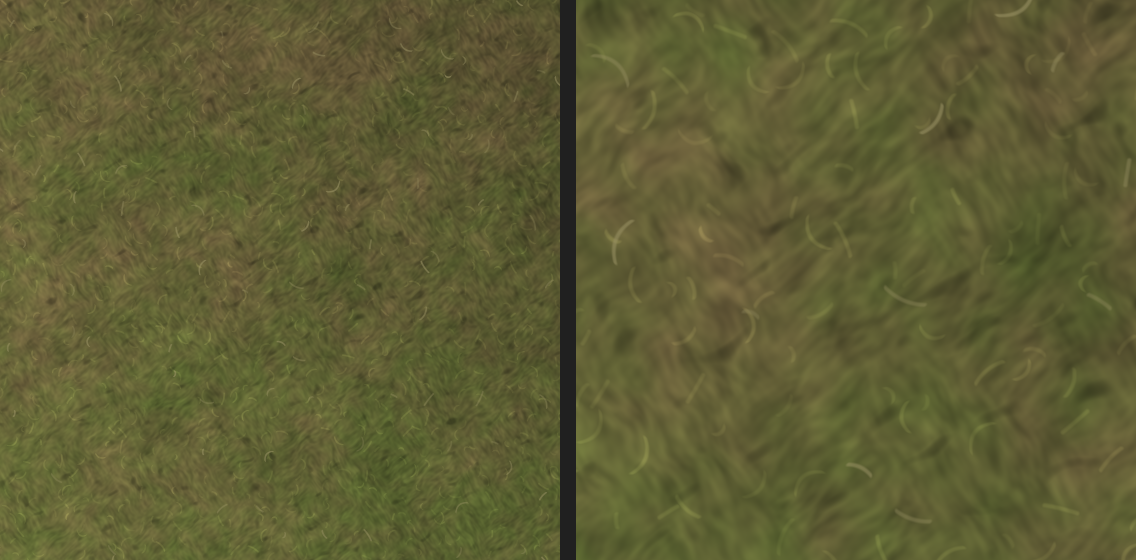
Left, the full canvas; right, a detail of the centre.
Write a Shadertoy shader that draws this texture.

```glsl
// Worn meadow turf: mottled green and dry grass with fine blades and scattered pale straw.

vec2 hash2(vec2 p) {
    vec3 q = fract(p.xyx * vec3(0.1031, 0.1030, 0.0973));
    q += dot(q, q.yzx + 33.33);
    return fract((q.xx + q.yz) * q.zy);
}

mat2 rotation(float angle) {
    float c = cos(angle), s = sin(angle);
    return mat2(c, -s, s, c);
}

float cornerSlope(vec2 cell, vec2 offset) {
    float angle = 6.2832 * hash2(cell + 200.0).x;
    return dot(vec2(cos(angle), sin(angle)), offset);
}

// Gradient noise, roughly -0.7 to 0.7
float noise(vec2 p) {
    vec2 i = floor(p), f = fract(p);
    vec2 u = f * f * f * (f * (f * 6.0 - 15.0) + 10.0);
    vec2 e = vec2(1.0, 0.0);
    return mix(mix(cornerSlope(i, f), cornerSlope(i + e, f - e), u.x),
               mix(cornerSlope(i + e.yx, f - e.yx), cornerSlope(i + 1.0, f - 1.0), u.x), u.y);
}

float fbm(vec2 p) {
    float sum = 0.0, amplitude = 1.0;
    for (int k = 0; k < 4; k++) {
        sum += amplitude * noise(p);
        p = rotation(0.6) * p * 2.03 + 17.3;
        amplitude *= 0.6;
    }
    return sum;
}

// Noise stretched along one direction, like combed grass
float fibres(vec2 p, float angle) {
    vec2 q = rotation(angle) * p;
    return noise(q * vec2(42.0, 105.0)) + 0.7 * noise(q * vec2(95.0, 190.0) + 31.0);
}

// Coverage of curved blades, one candidate per grid cell
float blades(vec2 p, float cells, float len, float width, float share, float seed) {
    float cover = 0.0;
    vec2 home = floor(p * cells);
    for (int y = -1; y <= 1; y++)
    for (int x = -1; x <= 1; x++) {
        vec2 cell = home + vec2(x, y);
        vec2 place = hash2(cell + seed), shape = hash2(cell + seed + 57.0);
        vec2 kind = hash2(cell + seed + 113.0);
        float halfLen = len * (0.3 + 0.7 * kind.y);
        vec2 q = rotation(0.5 + 2.5 * shape.x) * (p - (cell + place) / cells);
        q.y += (shape.y - 0.5) * (q.x * q.x / halfLen);
        float d = length(vec2(max(abs(q.x) - halfLen, 0.0), q.y));
        float soft = max(width, 1.0 / iResolution.y);
        float blade = 1.0 - smoothstep(0.2 * soft, 1.5 * soft, d);
        cover = max(cover, blade * step(kind.x, share) * (0.4 + 0.6 * place.y));
    }
    return cover;
}

void mainImage(out vec4 fragColor, in vec2 fragCoord) {
    vec2 uv = fragCoord / iResolution.y;
    vec2 p = uv + 0.006 * vec2(noise(uv * 28.0), noise(uv * 28.0 + 40.0));

    // Green and dry patches, drier towards the top
    float dryness = 0.5 + 0.55 * fbm(p * 5.0 + 3.0) + 0.4 * noise(p * 34.0 + 9.0);
    dryness += 0.4 * (uv.y - 0.5) + 0.12 * (0.5 - uv.x);
    vec3 green = vec3(0.335, 0.377, 0.180);
    vec3 straw = vec3(0.415, 0.363, 0.228);
    vec3 color = mix(green, straw, clamp(dryness, 0.0, 1.0));

    // Broad light, tufts and combed fibres in shifting directions
    float light = 1.0 + 0.13 * (0.5 - uv.y) + 0.16 * (0.5 - uv.x);
    float tufts = 0.12 * fbm(p * 9.0 + 60.0) + 0.12 * noise(rotation(0.7) * p * vec2(24.0, 40.0));
    float comb = smoothstep(-0.25, 0.25, noise(p * 11.0 + 80.0));
    float grain = mix(fibres(p, 0.75), fibres(p, 2.1), comb);
    color *= light + tufts + 0.23 * grain;

    // Small dark gaps between the tufts
    float gaps = smoothstep(0.28, 0.6, noise(rotation(0.5) * p * vec2(38.0, 62.0) + 5.0));
    color *= 1.0 - 0.22 * gaps;

    // Fine blades, then rare pale straws
    float fine = blades(uv, 38.0, 0.011, 0.0014, 0.6, 11.0);
    color = mix(color, color * 1.22 + vec3(0.02, 0.02, 0.01), 0.7 * fine);
    float pale = blades(uv, 15.0, 0.014, 0.0014, 0.4, 301.0);
    color = mix(color, vec3(0.60, 0.57, 0.39), 0.6 * pale);

    fragColor = vec4(clamp(color, 0.0, 1.0), 1.0);
}
```
